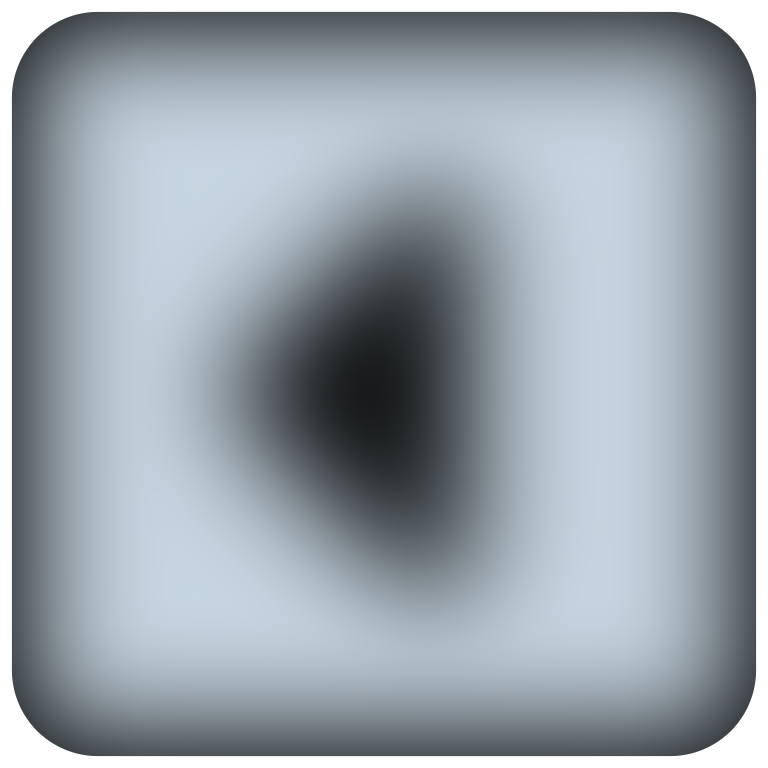
Reproduce this background procedurally as a WebGL 1 fragment shader.

```glsl
precision highp float;
// A pale rounded tile with soft dark inner edges and a blurred dark wedge pointing left.

uniform vec2 u_resolution;

// Tile, in canvas units
const vec2 TILE_CENTER = vec2(0.5, 0.5);
const float TILE_HALF = 0.4845;
const float CORNER_RADIUS = 0.112;

// Wedge: its sides leave the tip at a fixed slope and stop at a vertical back
const float WEDGE_TIP_X = 0.316;
const float WEDGE_BACK_X = 0.586;
const float WEDGE_CENTER_Y = 0.488;
const float WEDGE_SLOPE = 1.02;

// Blur and tone
const float BLUR = 0.065;
const float BLUR_REACH = 3.2;
const int BLUR_STEPS = 40;
const float TONE_POWER = 0.64;

const vec3 PAPER = vec3(1.0);
const vec3 PALE_BLUE = vec3(0.787, 0.847, 0.894);
const vec3 INK = vec3(0.03, 0.035, 0.035);

float roundedBox(vec2 p, float halfSize, float radius) {
  vec2 q = abs(p) - halfSize + radius;
  return length(max(q, 0.0)) + min(max(q.x, q.y), 0.0) - radius;
}

// Approximate cumulative normal distribution
float normalCdf(float z) {
  z = clamp(z, -6.0, 6.0);
  return 1.0 / (1.0 + exp(-z * (1.5976 + 0.07056 * z * z)));
}

// Gaussian-blurred coverage at x of the span from left to right
float blurredSpan(float x, float left, float right) {
  return normalCdf((x - left) / BLUR) - normalCdf((x - right) / BLUR);
}

// Half the tile width at a given height above its center
float tileHalfWidth(float y) {
  float rise = max(abs(y) - TILE_HALF + CORNER_RADIUS, 0.0);
  float arc = sqrt(max(CORNER_RADIUS * CORNER_RADIUS - rise * rise, 0.0));
  return TILE_HALF - CORNER_RADIUS + arc;
}

// Blurred mask of the tile with the wedge cut out: exact in x, summed in y
float blurredMask(vec2 p) {
  float low = max(p.y - BLUR_REACH * BLUR, TILE_CENTER.y - TILE_HALF);
  float high = min(p.y + BLUR_REACH * BLUR, TILE_CENTER.y + TILE_HALF);
  float stepSize = max(high - low, 0.0) / float(BLUR_STEPS);
  float total = 0.0;
  for (int i = 0; i < BLUR_STEPS; i++) {
    float y = low + (float(i) + 0.5) * stepSize;
    float z = (y - p.y) / BLUR;
    float halfWidth = tileHalfWidth(y - TILE_CENTER.y);
    float tile = blurredSpan(p.x, TILE_CENTER.x - halfWidth, TILE_CENTER.x + halfWidth);
    float wedgeLeft = WEDGE_TIP_X + WEDGE_SLOPE * abs(y - WEDGE_CENTER_Y);
    float wedge = blurredSpan(p.x, min(wedgeLeft, WEDGE_BACK_X), WEDGE_BACK_X);
    total += (tile - wedge) * exp(-0.5 * z * z);
  }
  return total * stepSize / (BLUR * 2.50663);
}

void main() {
  float size = min(u_resolution.x, u_resolution.y);
  vec2 p = (gl_FragCoord.xy - 0.5 * u_resolution) / size + 0.5;

  // Shade the tile by how little of the blurred mask reaches it
  float shade = clamp(1.0 - blurredMask(p), 0.0001, 1.0);
  vec3 tileColor = mix(PALE_BLUE, INK, pow(shade, TONE_POWER));

  // Crisp outer outline
  float outline = roundedBox(p - TILE_CENTER, TILE_HALF, CORNER_RADIUS);
  float inside = clamp(0.5 - outline * size, 0.0, 1.0);
  gl_FragColor = vec4(mix(PAPER, tileColor, inside), 1.0);
}
```
